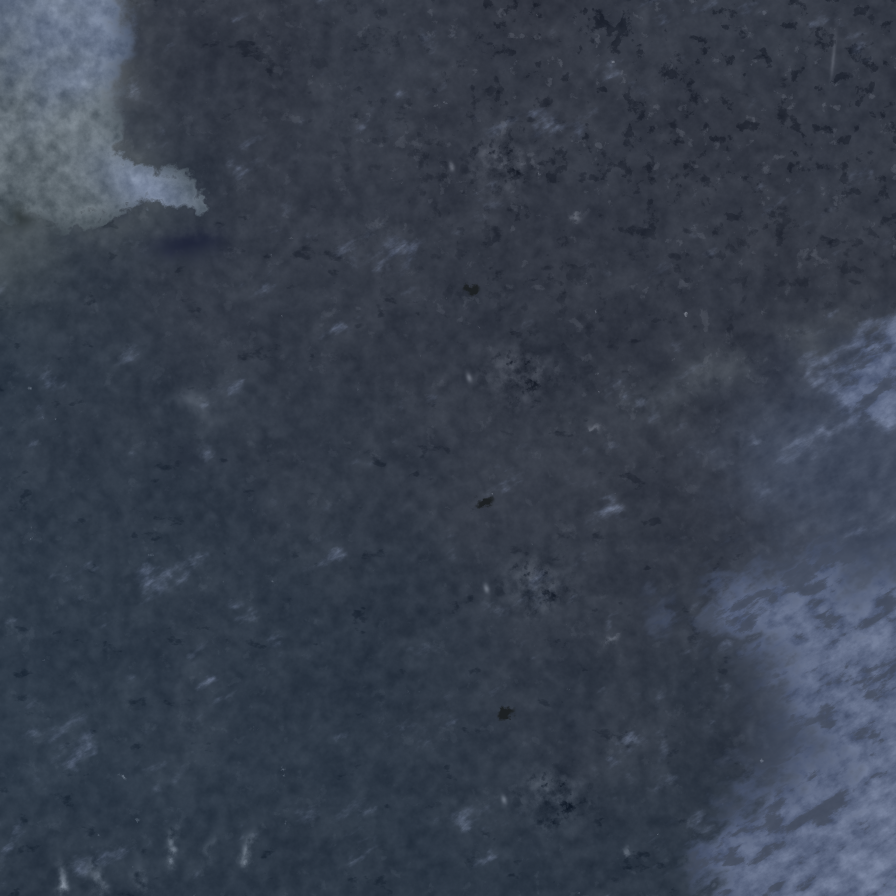
Reproduce this texture procedurally as a Shadertoy shader.

```glsl
// Weathered dark slate wall: two flaking pale patches on a blue-grey ground.
// Polygon distances, roughened by fractal noise, shape the patches; loops add
// the slanted column of repeated blemishes and the small scratches.

float hash(vec2 p) {
    vec3 q = fract(p.xyx * vec3(0.1031, 0.1030, 0.0973));
    q += dot(q, q.yzx + 33.33);
    return fract((q.x + q.y) * q.z);
}

float noise(vec2 p) {
    vec2 i = floor(p), f = fract(p);
    f = f * f * (3.0 - 2.0 * f);
    return mix(mix(hash(i), hash(i + vec2(1, 0)), f.x),
               mix(hash(i + vec2(0, 1)), hash(i + vec2(1, 1)), f.x), f.y);
}

// Fractal noise centred on zero
float fbm(vec2 p) {
    float sum = 0.0, amp = 0.5;
    for (int i = 0; i < 5; i++) {
        sum += amp * (noise(p) - 0.5);
        p = mat2(1.6, 1.2, -1.2, 1.6) * p + 17.3;
        amp *= 0.55;
    }
    return sum;
}

// Signed distance to a ten-sided polygon, negative inside
float polygon(vec2 p, vec2 v[10]) {
    float d = 10.0, s = 1.0;
    for (int i = 0, j = 9; i < 10; j = i, i++) {
        vec2 e = v[j] - v[i], w = p - v[i];
        vec2 b = w - e * clamp(dot(w, e) / dot(e, e), 0.0, 1.0);
        d = min(d, dot(b, b));
        bvec3 c = bvec3(p.y >= v[i].y, p.y < v[j].y, e.x * w.y > e.y * w.x);
        if (all(c) || all(not(c))) s = -s;
    }
    return s * sqrt(d);
}

// Soft round spot with the given radii, tilted by an angle
float blob(vec2 p, vec2 radii, float angle) {
    float c = cos(angle), s = sin(angle);
    vec2 q = vec2(c * p.x + s * p.y, c * p.y - s * p.x) / radii;
    return exp(-dot(q, q));
}

// Irregular pits where the noise peaks
float pits(vec2 p, float level) {
    return smoothstep(level, level + 0.13, fbm(p));
}

void mainImage(out vec4 fragColor, in vec2 fragCoord) {
    vec2 uv = fragCoord / iResolution.xy;
    float broad = fbm(uv * 5.0), rough = fbm(uv * 22.0 + 9.0);
    float grain = fbm(uv * 85.0 + 31.0);
    float streak = fbm(mat2(0.85, -0.5, 0.5, 0.85) * uv * vec2(35.0, 80.0));

    // Dark ground, teal toward the lower left, greyer at the upper right
    vec3 col = mix(vec3(0.180, 0.224, 0.278), vec3(0.206, 0.226, 0.270),
                   smoothstep(0.3, 1.3, uv.x + uv.y + broad * 0.8));
    col += broad * vec3(0.03, 0.04, 0.045) + rough * vec3(0.05, 0.05, 0.045) + grain * 0.085;
    float upper = smoothstep(0.35, 1.0, uv.y) * smoothstep(0.15, 0.7, uv.x);
    col -= 0.07 * upper * pits(uv * 70.0 + 4.0, 0.13);
    col -= 0.05 * pits(uv * vec2(40.0, 60.0) + 70.0, 0.22);
    col += 0.05 * pits(uv * 75.0 + 50.0, 0.19) * (0.5 + upper);
    col += 0.25 * pits(uv * 60.0 + 90.0, 0.34);

    // Worn blue haze at the right
    float haze = smoothstep(0.73, 0.93, uv.x + 0.2 * broad + 0.15 * rough)
               * (1.0 - smoothstep(0.52, 0.65, uv.y - 0.35 * (uv.x - 0.9) + 0.12 * rough));
    col = mix(col, vec3(0.28, 0.32, 0.40) + streak * 0.12 + grain * 0.07, haze * 0.75);
    col += vec3(0.035, 0.038, 0.035) * blob(uv - vec2(0.83, 0.59), vec2(0.18, 0.03), 0.35) * (1.0 + 4.0 * rough);

    // Bright flaking paint at the lower right and its upper fragment
    float low = polygon(uv, vec2[10](vec2(1.1, 0.40), vec2(0.95, 0.378), vec2(0.83, 0.365),
        vec2(0.765, 0.31), vec2(0.85, 0.24), vec2(0.885, 0.17), vec2(0.84, 0.115),
        vec2(0.775, 0.08), vec2(0.76, -0.1), vec2(1.1, -0.1)));
    float paint = 1.0 - smoothstep(-0.05, 0.025, low + rough * 0.14 + streak * 0.10 + grain * 0.05);
    paint = max(paint, smoothstep(0.2, 0.75, blob(uv - vec2(0.985, 0.58), vec2(0.065, 0.055), 0.4) + rough + streak * 0.7));
    vec3 blue = vec3(0.36, 0.405, 0.51) + streak * 0.24 + rough * 0.12 + grain * 0.16;
    blue = mix(blue, vec3(0.27, 0.30, 0.36), 0.75 * smoothstep(0.06, 0.22, -streak - rough * 0.4));
    col = mix(col, blue, paint * 0.95);

    // Pale patch at the upper left with a stained rim
    float high = polygon(uv, vec2[10](vec2(-0.1, 1.1), vec2(0.13, 1.1), vec2(0.125, 0.87),
        vec2(0.143, 0.826), vec2(0.195, 0.805), vec2(0.224, 0.771), vec2(0.167, 0.768),
        vec2(0.158, 0.778), vec2(0.098, 0.75), vec2(-0.1, 0.755)));
    col += vec3(0.07, 0.07, 0.055) * exp(-max(high, 0.0) * 24.0) * (1.0 - smoothstep(0.15, 0.23, uv.x + rough * 0.1)) * (1.0 + 3.0 * rough);
    col = mix(col, vec3(0.28, 0.315, 0.34) + grain * 0.12, 0.75 * blob(uv - vec2(0.0, 0.72), vec2(0.09, 0.07), 0.5));
    float ragged = high + rough * 0.045 + grain * 0.035;
    float chip = 1.0 - smoothstep(-0.006, 0.004 + 0.02 * smoothstep(0.82, 0.9, uv.y), ragged);
    vec3 pale = mix(vec3(0.37, 0.41, 0.44), vec3(0.43, 0.48, 0.57), smoothstep(0.84, 0.97, uv.y + broad * 0.3));
    pale = mix(pale, vec3(0.46, 0.51, 0.60), blob(uv - vec2(0.165, 0.79), vec2(0.06, 0.03), -0.5));
    pale = mix(pale, vec3(0.32, 0.36, 0.39), 0.7 * (1.0 - smoothstep(0.75, 0.80, uv.y)) * (1.0 - smoothstep(0.05, 0.1, uv.x)));
    col = mix(col, pale + rough * 0.17 + grain * 0.22, chip);

    // Navy stains, a dark nick, a worn mark and a thin crack
    vec2 warp = uv + rough * 0.03 + grain * 0.01;
    col = mix(col, vec3(0.10, 0.12, 0.21), 0.7 * blob(warp - vec2(0.205, 0.724), vec2(0.035, 0.014), 0.0));
    col = mix(col, vec3(0.12, 0.15, 0.21), 0.5 * blob(warp - vec2(0.215, 0.492), vec2(0.022, 0.016), 0.0));
    col = mix(col, vec3(0.19, 0.22, 0.23), 0.9 * blob(warp - vec2(0.023, 0.757), vec2(0.017, 0.009), 0.0));
    col += 0.055 * blob(uv - vec2(0.21, 0.55), vec2(0.045, 0.018), -0.3) * (0.7 + 4.0 * rough);
    col += 0.10 * blob(uv - vec2(0.93, 0.935), vec2(0.002, 0.025), -0.1);

    // Slanted column: pitted cluster, bright fleck, pale dot and black chip
    for (int i = 0; i < 4; i++) {
        vec2 p = uv - vec2(0.553, 0.818) - float(i) * vec2(0.0195, -0.2355);
        float cluster = blob(p - vec2(0.006, 0.0), vec2(0.035, 0.032), 0.0);
        col += cluster * (0.035 + 0.35 * fbm(p * 75.0 + 6.0));
        col -= 0.13 * cluster * pits(p * 60.0 + 20.0, 0.08);
        col += 0.22 * blob(p + vec2(0.049, 0.004), vec2(0.003, 0.005), 0.3);
        col += 0.15 * blob(p - vec2(0.092, -0.059) + grain * 0.02, vec2(0.006, 0.005), 0.0);
        float black = blob(p + vec2(0.029, 0.143) + vec2(rough, grain) * 0.025, vec2(0.011, 0.007), 0.5);
        col = mix(col, vec3(0.11, 0.125, 0.135), 0.95 * smoothstep(0.2, 0.65, black));
    }

    // Broken pale scratches along the lower left
    for (int i = 0; i < 6; i++) {
        float k = float(i);
        vec2 c = vec2(0.07 + 0.042 * k, 0.022 + 0.035 * step(2.5, k));
        float mark = blob(uv - c + vec2(rough, grain) * 0.03, vec2(0.006, 0.017), 0.5 * hash(vec2(k, 9.0)) - 0.4);
        col += 0.22 * mark * hash(vec2(k, 2.0)) * (1.0 + 3.0 * grain);
    }
    fragColor = vec4(clamp(col, 0.0, 1.0), 1.0);
}
```
